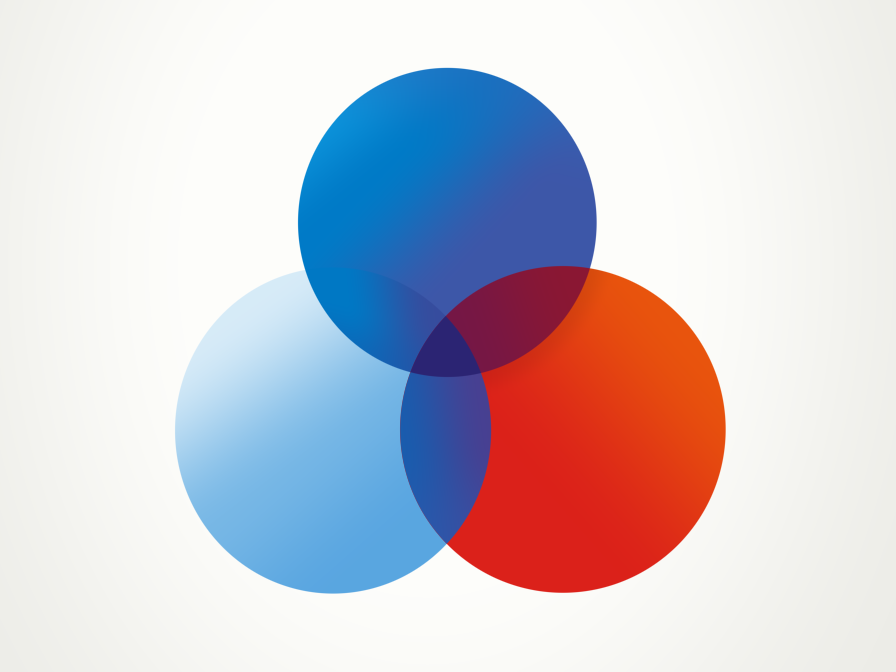
Write a WebGL 2 fragment shader that draws this background.

```glsl
#version 300 es
precision highp float;
// Three translucent gradient discs overlapping on a soft off-white ground.

uniform vec2 u_resolution;
out vec4 fragColor;

// Approximate signed distance to an axis-aligned ellipse.
float ellipseDistance(vec2 p, vec2 center, vec2 radii) {
    vec2 q = p - center;
    float k = length(q / radii);
    return k * (k - 1.0) / max(length(q / (radii * radii)), 1e-4);
}

// Antialiased coverage of the inside of a shape.
float coverage(float dist, float pixel) {
    return 1.0 - smoothstep(-0.75 * pixel, 0.75 * pixel, dist);
}

// Smooth 0..1 progress from one point toward another.
float ramp(vec2 p, vec2 from, vec2 to) {
    vec2 axis = to - from;
    return smoothstep(0.0, 1.0, dot(p - from, axis) / dot(axis, axis));
}

// Warm white ground, shaded toward the sides and the lower corners.
vec3 ground(vec2 p) {
    float shade = smoothstep(0.32, 0.85, length(p * vec2(1.0, 0.75) - vec2(-0.03, 0.08)));
    return mix(vec3(0.992, 0.992, 0.982), vec3(0.925, 0.925, 0.905), shade);
}

vec3 topColor(vec2 p) {
    vec3 azure = vec3(0.05, 0.58, 0.86);
    vec3 cobalt = vec3(0.0, 0.48, 0.78);
    vec3 indigo = vec3(0.24, 0.34, 0.66);
    vec3 color = mix(azure, cobalt, ramp(p, vec2(-0.17, 0.35), vec2(-0.09, 0.25)));
    color = mix(color, indigo, ramp(p, vec2(-0.10, 0.25), vec2(0.045, 0.115)));
    return mix(color, vec3(0.17, 0.41, 0.73), 0.6 * ramp(p, vec2(0.06, 0.24), vec2(0.10, 0.40)));
}

vec3 paleColor(vec2 p) {
    vec3 mist = vec3(0.84, 0.92, 0.97);
    vec3 sky = vec3(0.47, 0.72, 0.90);
    vec3 color = mix(mist, sky, ramp(p, vec2(-0.32, 0.03), vec2(-0.18, -0.17)));
    return mix(color, vec3(0.35, 0.65, 0.88), ramp(p, vec2(-0.22, -0.14), vec2(-0.08, -0.30)));
}

vec3 redColor(vec2 p) {
    vec3 scarlet = vec3(0.86, 0.13, 0.10);
    vec3 orange = vec3(0.91, 0.33, 0.05);
    return mix(scarlet, orange, ramp(p, vec2(0.12, -0.20), vec2(0.36, 0.01)));
}

// Overlap of the top and pale discs.
vec3 blueOverlap(vec2 p) {
    vec3 color = mix(vec3(0.0, 0.47, 0.77), vec3(0.21, 0.30, 0.62),
                     ramp(p, vec2(-0.15, 0.02), vec2(-0.02, 0.035)));
    return mix(color, vec3(0.10, 0.34, 0.67), 0.5 * ramp(p, vec2(-0.03, 0.02), vec2(-0.05, -0.06)));
}

// Overlap of the pale and red discs.
vec3 violetOverlap(vec2 p) {
    vec3 color = mix(vec3(0.10, 0.36, 0.68), vec3(0.28, 0.25, 0.57),
                     ramp(p, vec2(-0.075, -0.14), vec2(0.06, -0.12)));
    return mix(color, vec3(0.22, 0.33, 0.66), 0.5 * ramp(p, vec2(0.0, -0.16), vec2(0.0, -0.31)));
}

// Overlap of the top and red discs.
vec3 wineOverlap(vec2 p) {
    return mix(vec3(0.46, 0.09, 0.27), vec3(0.54, 0.09, 0.20),
               ramp(p, vec2(0.02, 0.0), vec2(0.19, 0.06)));
}

void main() {
    float pixel = 1.0 / u_resolution.y;
    vec2 p = (gl_FragCoord.xy - 0.5 * u_resolution) * pixel;

    // Disc shapes
    float topDist = ellipseDistance(p, vec2(-0.001, 0.169), vec2(0.2222, 0.2300));
    float top = coverage(topDist, pixel);
    float pale = coverage(ellipseDistance(p, vec2(-0.171, -0.1406), vec2(0.2352, 0.2427)), pixel);
    float red = coverage(ellipseDistance(p, vec2(0.171, -0.139), vec2(0.2422, 0.2431)), pixel);

    // Faint shade cast by the top disc on the red one
    vec3 redShaded = redColor(p) * (1.0 - 0.07 * (1.0 - smoothstep(0.0, 0.04, topDist)));

    // Layers: single discs, then pairs, then the shared center
    vec3 color = mix(ground(p), paleColor(p), pale);
    color = mix(color, redShaded, red);
    color = mix(color, violetOverlap(p), pale * red);
    vec3 topLayer = mix(topColor(p), blueOverlap(p), pale);
    topLayer = mix(topLayer, wineOverlap(p), red);
    topLayer = mix(topLayer, vec3(0.17, 0.14, 0.45), pale * red);
    color = mix(color, topLayer, top);

    fragColor = vec4(color, 1.0);
}
```
